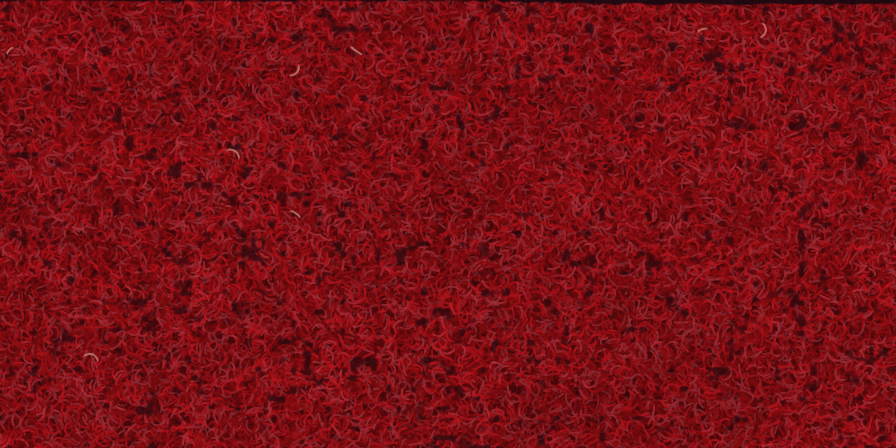
A Shadertoy shader for this texture:

```glsl
#define FIBRE_LAYERS 8
#define FIBRE_CELLS 40.0
#define FIBRE_HALF_WIDTH 0.0023
#define FIBRE_BEND 1.1
#define FIBRE_OPACITY 0.76
#define PINK_SHARE 0.25
#define DARK_RED vec3(0.27, 0.03, 0.04)
#define MID_RED vec3(0.50, 0.04, 0.055)
#define BRIGHT_RED vec3(0.69, 0.075, 0.11)
#define PINK_RED vec3(0.61, 0.17, 0.21)
#define GAP_COLOUR vec3(0.15, 0.03, 0.05)
#define LINT_COLOUR vec3(0.80, 0.55, 0.50)

vec4 hash4(vec3 p) {
    vec4 h = fract(p.xyzx * vec4(0.1031, 0.1030, 0.0973, 0.1099));
    h += dot(h, h.wzxy + 33.33);
    return fract((h.xxyz + h.yzzw) * h.zywx);
}

float valueNoise(vec2 p, float seed) {
    vec2 cell = floor(p), f = fract(p);
    f = f * f * (3.0 - 2.0 * f);
    float a = hash4(vec3(cell, seed)).x;
    float b = hash4(vec3(cell + vec2(1, 0), seed)).x;
    float c = hash4(vec3(cell + vec2(0, 1), seed)).x;
    float d = hash4(vec3(cell + vec2(1, 1), seed)).x;
    return mix(mix(a, b, f.x), mix(c, d, f.x), f.y);
}

// Coverage of one curved fibre; q is in cell units around its centre
float fibreMask(vec2 q, vec4 shape, float cells) {
    float angle = 6.28318 * shape.x;
    float c = cos(angle), s = sin(angle);
    q = vec2(c * q.x + s * q.y, c * q.y - s * q.x);
    float bend = FIBRE_BEND * (2.0 * shape.y - 1.0);
    float halfLength = mix(0.45, 0.8, shape.z);
    float slope = 2.0 * bend * q.x;
    float d = abs(q.y - bend * (q.x * q.x - 0.2)) / sqrt(1.0 + slope * slope) / cells;
    float soft = 0.6 / iResolution.y;
    float line = 1.0 - smoothstep(FIBRE_HALF_WIDTH - soft, FIBRE_HALF_WIDTH + soft, d);
    return line * (1.0 - smoothstep(0.7 * halfLength, halfLength, abs(q.x)));
}

vec3 fibreColour(vec4 tint, float height) {
    float shade = 0.65 * tint.x + 0.35 * height;
    vec3 red = mix(DARK_RED, MID_RED, smoothstep(0.05, 0.5, shade));
    red = mix(red, BRIGHT_RED, smoothstep(0.45, 0.95, shade));
    vec3 pink = PINK_RED * mix(0.72, 1.08, shade);
    return tint.y < PINK_SHARE ? pink : red;
}

// Lay one sheet of scattered fibres over the colour below
vec3 layFibres(vec3 below, vec2 p, float layer, float height) {
    vec2 g = p * FIBRE_CELLS + layer * vec2(0.37, 0.61);
    vec2 home = floor(g);
    for (int y = -1; y <= 1; y++)
    for (int x = -1; x <= 1; x++) {
        vec2 cell = home + vec2(x, y);
        vec4 shape = hash4(vec3(cell, 11.0 + 7.0 * layer));
        vec4 tint = hash4(vec3(cell, 83.0 + 5.0 * layer));
        float mask = fibreMask(g - cell - tint.zw, shape, FIBRE_CELLS);
        below = mix(below, fibreColour(tint, height), FIBRE_OPACITY * mask);
    }
    return below;
}

void mainImage(out vec4 fragColor, in vec2 fragCoord) {
    vec2 p = fragCoord / iResolution.y;

    // Matted ground
    float ground = valueNoise(p * 75.0, 3.0);
    vec3 colour = mix(DARK_RED * 0.8, MID_RED, ground);

    // Woolly pile, lighter towards the top
    for (int i = 0; i < FIBRE_LAYERS; i++) {
        float layer = float(i);
        colour = layFibres(colour, p, layer, layer / float(FIBRE_LAYERS - 1));
    }

    // Broad wear, fine grain and small dark gaps
    float wear = valueNoise(p * vec2(4.0, 9.0), 5.0) + valueNoise(p * vec2(14.0, 20.0), 6.0);
    float grain = valueNoise(p * 170.0, 8.0);
    colour *= 0.87 + 0.09 * wear + 0.12 * grain;
    float gap = 0.65 * valueNoise(p * vec2(38.0, 46.0), 21.0)
              + 0.35 * valueNoise(p * 90.0, 22.0) - 0.06 * (wear - 1.0);
    colour = mix(GAP_COLOUR, colour, mix(0.25, 1.0, smoothstep(0.12, 0.36, gap)));

    // Rare pale lint
    float lintCells = 22.0;
    vec2 g = p * lintCells, cell = floor(g);
    vec4 lint = hash4(vec3(cell, 131.0));
    float lintMask = fibreMask((g - cell - 0.5) * 1.7, lint, lintCells * 1.7);
    colour = mix(colour, LINT_COLOUR, 0.7 * lintMask * step(0.988, lint.w));

    // Ragged dark border along the top, thicker on the right
    float border = mix(0.002, 0.009, smoothstep(1.1, 1.3, p.x));
    border += 0.005 * (valueNoise(vec2(p.x * 40.0, 0.0), 41.0) - 0.5);
    float edge = 1.0 - smoothstep(border - 0.003, border + 0.003, 1.0 - p.y);
    colour = mix(colour, vec3(0.07, 0.03, 0.06), 0.85 * edge);

    fragColor = vec4(colour, 1.0);
}
```
